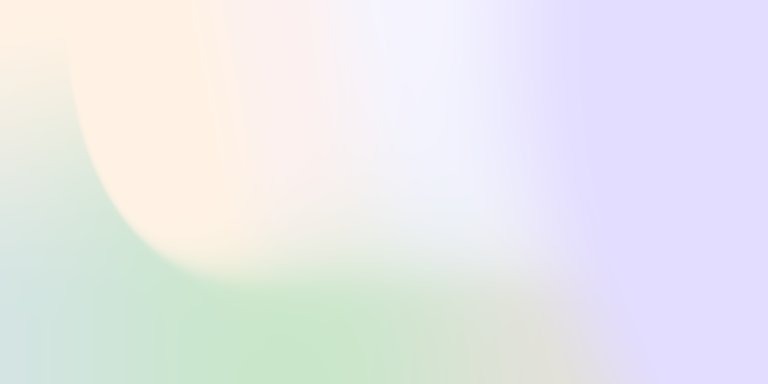
This background is drawn by a Shadertoy shader. Its source:

```glsl
// Soft pastel gradient: a cream petal over sage and mist, with lavender on the right.

const vec3 CREAM    = vec3(1.00, 0.95, 0.895);
const vec3 BLUSH    = vec3(0.99, 0.945, 0.938);
const vec3 PEARL    = vec3(0.96, 0.957, 0.998);
const vec3 MIST     = vec3(0.83, 0.895, 0.893);
const vec3 SAGE     = vec3(0.785, 0.902, 0.79);
const vec3 SAND     = vec3(0.885, 0.88, 0.85);
const vec3 ICE      = vec3(0.925, 0.94, 0.995);
const vec3 LAVENDER = vec3(0.89, 0.865, 1.00);

// Gaussian falloff around a centre, with separate radii per axis.
float glow(vec2 p, vec2 centre, vec2 radius) {
    vec2 q = (p - centre) / radius;
    return exp(-dot(q, q));
}

// Approximate inside distance of a superellipse whose right side runs on flat.
float petalDepth(vec2 p, vec2 centre, vec2 radius, float power) {
    vec2 q = max(centre - p, 0.0) / radius;
    float r = pow(pow(q.x, power) + pow(q.y, power), 1.0 / power);
    return 0.65 * (1.0 - r);
}

// Coverage that rises quickly at the rim and then levels off.
float softCover(float depth, float width) {
    float rim = 0.4 * width;
    float inside = 0.5 * (depth + sqrt(depth * depth + rim * rim));
    return 1.0 - exp(-inside / width);
}

// Cream fading down to mist, then sage and sand towards the right.
vec3 backdrop(vec2 p) {
    vec3 col = mix(MIST, CREAM, smoothstep(0.15, 1.0, p.y));
    float sage = smoothstep(-0.1, 0.75, p.x) * (1.0 - smoothstep(0.4, 1.0, p.y));
    col = mix(col, SAGE, sage);
    return mix(col, SAND, smoothstep(0.8, 1.5, p.x));
}

// Cream, blush and pearl across the petal.
vec3 petalColour(vec2 p) {
    float x = p.x + 0.2 * (p.y - 0.7);
    vec3 col = mix(CREAM, BLUSH, smoothstep(0.5, 0.74, x));
    return mix(col, PEARL, smoothstep(0.74, 1.12, x));
}

// Lavender cover along a curve that leans right towards the bottom.
float lavenderCover(vec2 p) {
    float drop = 1.0 - p.y;
    float edge = 1.33 + 0.27 * drop * drop;
    float spread = mix(0.16, 0.24, p.y);
    return smoothstep(edge - spread, edge + spread, p.x);
}

void mainImage(out vec4 fragColor, in vec2 fragCoord) {
    // Height is 1; width is stretched to 2 for any aspect.
    vec2 p = fragCoord / iResolution.xy * vec2(2.0, 1.0);

    vec3 col = backdrop(p);

    // The petal rim is crisp on the left and diffuse on the right.
    float depth = petalDepth(p, vec2(0.72, 1.0), vec2(0.55, 0.76), 2.3);
    float width = mix(0.006, 0.11, smoothstep(0.3, 1.0, p.x));
    col = mix(col, petalColour(p), softCover(depth, width));

    // Cool light ahead of the lavender, and a faint blush streak above.
    col = mix(col, ICE, 0.4 * glow(p, vec2(1.27, 0.62), vec2(0.18, 0.25)));
    col = mix(col, BLUSH, 0.3 * glow(p, vec2(0.80, 1.0), vec2(0.04, 0.25)));
    col = mix(col, LAVENDER, lavenderCover(p));

    fragColor = vec4(col, 1.0);
}
```
